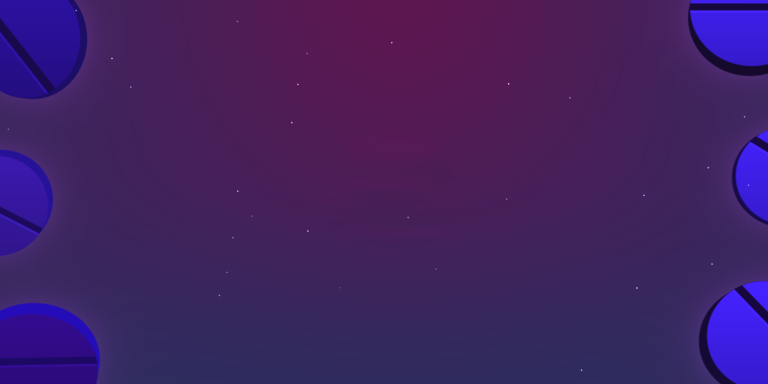
Write a WebGL 1 fragment shader that draws this background.

```glsl
precision highp float;
// Dusky violet sky with faint stars, framed by six grooved blue discs at the sides.
uniform vec2 u_resolution;

float hash(vec2 p) {
  vec3 q = fract(vec3(p.xyx) * 0.1031);
  q += dot(q, q.yzx + 33.33);
  return fract((q.x + q.y) * q.z);
}

float noise(vec2 p) {
  vec2 i = floor(p), f = fract(p);
  f = f * f * (3.0 - 2.0 * f);
  return mix(mix(hash(i), hash(i + vec2(1.0, 0.0)), f.x),
             mix(hash(i + vec2(0.0, 1.0)), hash(i + 1.0), f.x), f.y);
}

float ellipse(vec2 p, vec2 radii) {
  return (length(p / radii) - 1.0) * min(radii.x, radii.y);
}

// Soft-edged coverage of a signed distance
float fill(float d) {
  float px = 1.0 / u_resolution.y;
  return 1.0 - smoothstep(-px, px, d);
}

vec3 sky(vec2 p) {
  vec3 color = mix(vec3(0.175, 0.175, 0.37), vec3(0.25, 0.135, 0.36),
                   smoothstep(-0.1, 0.6, p.y));
  float side = smoothstep(0.5, 1.05, abs(p.x - 1.0));
  color = mix(color, vec3(0.205, 0.155, 0.35), 0.65 * side);

  // Magenta glow from the top
  float glow = exp(-2.8 * dot((p - vec2(1.04, 1.05)) * vec2(1.1, 1.0),
                             (p - vec2(1.04, 1.05)) * vec2(1.1, 1.0)));
  color = mix(color, vec3(0.37, 0.085, 0.31), 0.95 * glow);

  // Faint banded orb in the middle
  vec2 q = p - vec2(1.01, 0.49);
  float orb = 1.0 - smoothstep(0.15, 0.2, length(q));
  float bands = noise(vec2(q.x * 5.0 + 8.0, q.y * 32.0 + 20.0)) - 0.5;
  return color + orb * bands * vec3(0.035, -0.005, 0.015);
}

// One jittered star in some of the grid cells
float stars(vec2 p) {
  vec2 cell = floor(p * 11.0);
  vec2 spot = 0.15 + 0.7 * vec2(hash(cell + 3.7), hash(cell + 19.3));
  float d = length(fract(p * 11.0) - spot) / 11.0;
  float present = step(0.84, hash(cell + 51.0));
  return present * (0.15 + 0.5 * hash(cell + 87.0)) * (1.0 - smoothstep(0.0008, 0.0036, d));
}

// Thick disc: face at center, wall swept along depth, groove = (normal angle, offset, half width)
vec3 disc(vec3 back, vec2 p, vec2 center, vec2 radii, vec2 depth, vec3 groove,
          vec3 face, vec3 wall) {
  vec2 q = p - center;
  vec2 swept = q - depth * clamp(dot(q, depth) / dot(depth, depth), 0.0, 1.0);
  float body = ellipse(swept, radii);
  float top = ellipse(q, radii);
  float line = dot(q, vec2(cos(groove.x), sin(groove.x))) - groove.y;

  vec3 color = back + vec3(0.07, 0.025, 0.09) * exp(-max(body, 0.0) * 28.0);
  color = mix(color, wall, fill(body));

  // Face shading, then the cut with its lit lower lip
  vec3 surface = face * (1.0 + 0.9 * q.y);
  surface = mix(surface, face * 1.18, fill(abs(line + groove.z + 0.003) - 0.003));
  surface = mix(surface, mix(wall, vec3(0.09, 0.03, 0.25), 0.7), fill(abs(line) - groove.z));
  return mix(color, surface, fill(top));
}

void main() {
  vec2 p = gl_FragCoord.xy / u_resolution * vec2(2.0, 1.0);
  vec3 color = sky(p);

  // Left discs, dim with blue walls
  color = disc(color, p, vec2(0.068, 0.901), vec2(0.141, 0.156), vec2(0.018, -0.003),
               vec3(0.666, -0.032, 0.011), vec3(0.16, 0.06, 0.58), vec3(0.11, 0.05, 0.4));
  color = disc(color, p, vec2(-0.01, 0.464), vec2(0.135, 0.13), vec2(0.013, 0.016),
               vec3(1.098, -0.005, 0.008), vec3(0.21, 0.09, 0.62), vec3(0.15, 0.07, 0.6));
  color = disc(color, p, vec2(0.083, 0.036), vec2(0.172, 0.146), vec2(0.005, 0.029),
               vec3(1.59, 0.023, 0.009), vec3(0.18, 0.04, 0.5), vec3(0.14, 0.05, 0.72));

  // Right discs, bright with shadowed walls
  color = disc(color, p, vec2(1.958, 0.979), vec2(0.161, 0.151), vec2(-0.005, -0.026),
               vec3(1.57, 0.003, 0.009), vec3(0.24, 0.12, 0.92), vec3(0.08, 0.04, 0.18));
  color = disc(color, p, vec2(2.057, 0.542), vec2(0.141, 0.13), vec2(-0.01, -0.005),
               vec3(1.02, 0.032, 0.01), vec3(0.24, 0.12, 0.9), vec3(0.09, 0.04, 0.28));
  color = disc(color, p, vec2(1.992, 0.125), vec2(0.151, 0.143), vec2(-0.021, -0.013),
               vec3(0.768, 0.038, 0.011), vec3(0.24, 0.12, 0.91), vec3(0.08, 0.04, 0.2));

  color += stars(p) * vec3(0.8, 0.75, 0.9);
  gl_FragColor = vec4(color, 1.0);
}
```
